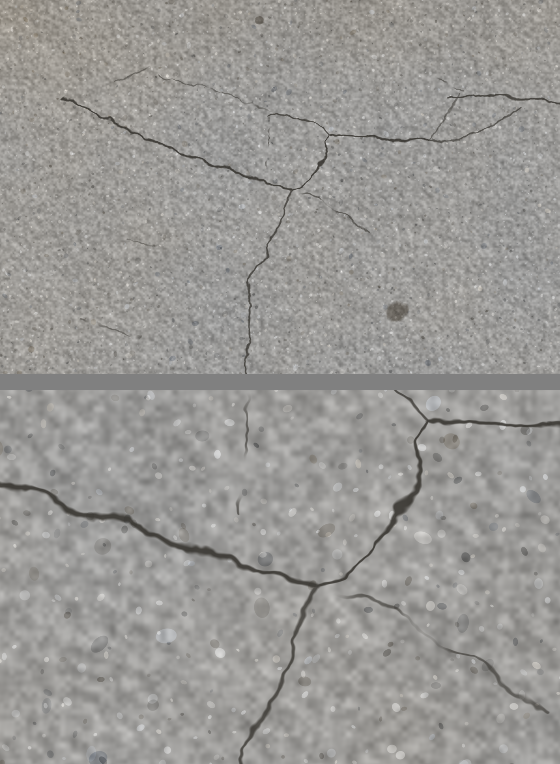
Top, the full canvas; bottom, a detail of the centre.
Reproduce this texture procedurally as a Shadertoy shader.

```glsl
// Weathered grey asphalt: layered value noise lit as a shallow relief, with
// scattered light and dark stone flecks. Thin branching cracks are bowed
// strokes bent by one shared noise warp, so that their junctions stay joined.

const vec3 ASPHALT = vec3(0.614, 0.608, 0.596);
const vec3 CRACK_COLOR = vec3(0.20, 0.19, 0.17);
const vec3 STAIN_COLOR = vec3(0.37, 0.35, 0.32);
const vec3 WARM_TINT = vec3(0.018, 0.002, -0.022);
const float COARSE_GRAIN = 105.0;   // noise cells per canvas height
const float FINE_GRAIN = 200.0;
const float GRAIN_CONTRAST = 0.105;
const float RELIEF_CONTRAST = 0.085;
const float MOTTLE_CONTRAST = 0.05;
const float CRACK_WOBBLE = 0.017;
const float MAIN_WIDTH = 0.0030;
const float BRANCH_WIDTH = 0.0022;
const float HAIR_WIDTH = 0.0018;

float hash(vec2 p) {
    return fract(sin(dot(p, vec2(127.1, 311.7))) * 43758.5453);
}

float noise(vec2 p) {
    vec2 i = floor(p), f = fract(p);
    f = f * f * (3.0 - 2.0 * f);
    return mix(mix(hash(i), hash(i + vec2(1, 0)), f.x),
               mix(hash(i + vec2(0, 1)), hash(i + vec2(1, 1)), f.x), f.y);
}

float fbm(vec2 p) {
    float sum = 0.0, amp = 0.5;
    for (int i = 0; i < 4; i++) {
        sum += amp * noise(p);
        p = p * 2.03 + 17.3;
        amp *= 0.5;
    }
    return sum;
}

// Jittered stones: x is the signed brightness, y the warm or cool tint
vec2 flecks(vec2 p, float cells, float density, float lightShare) {
    vec2 q = p * cells, id = floor(q), result = vec2(0.0);
    float soft = 0.6 * cells / iResolution.y;
    for (int y = -1; y <= 1; y++)
    for (int x = -1; x <= 1; x++) {
        vec2 cell = id + vec2(x, y);
        if (hash(cell + 5.3) > density) continue;
        vec2 center = cell + vec2(hash(cell + 11.7), hash(cell + 23.1));
        vec2 d = q - center;
        float angle = 6.283 * hash(cell + 31.9);
        d = mat2(cos(angle), sin(angle), -sin(angle), cos(angle)) * d;
        d.y *= 1.0 + 0.7 * hash(cell + 2.9);
        float radius = mix(0.10, 0.30, pow(hash(cell + 41.3), 2.0));
        float cover = 1.0 - smoothstep(radius - soft, radius + soft, length(d));
        float side = hash(cell + 53.9) < lightShare ? 1.0 : -1.0;
        float strength = 0.4 + 0.6 * hash(cell + 61.7);
        result += cover * vec2(side * strength, hash(cell + 71.1) - 0.5);
    }
    return result;
}

// Darkness of a stroke from a to b, bowed to its left by the given amount
float crack(vec2 p, vec2 a, vec2 b, float bow, float width, float depth) {
    vec2 dir = normalize(b - a);
    float len = length(b - a);
    float along = dot(p - a, dir);
    float t = clamp(along / len, 0.0, 1.0);
    float side = dot(p - a, vec2(-dir.y, dir.x)) - 4.0 * bow * t * (1.0 - t);
    float d = length(vec2(along - t * len, side));
    float w = width * (0.5 + noise(p * 38.0));
    return depth * (1.0 - smoothstep(0.25 * w, w + 0.6 / iResolution.y, d));
}

float cracks(vec2 p) {
    vec2 warp = vec2(fbm(p * 26.0), fbm(p * 26.0 + 43.0)) - 0.47;
    vec2 q = p + CRACK_WOBBLE * warp * 1.6;
    vec2 hub = vec2(0.783, 0.498), fork = vec2(0.877, 0.643);
    vec2 split = vec2(1.152, 0.627), bend = vec2(0.664, 0.252);
    // Main cracks
    float c = crack(q, vec2(0.172, 0.740), hub, -0.022, MAIN_WIDTH, 0.85);
    c = max(c, crack(q, fork, split, -0.004, MAIN_WIDTH, 0.85));
    c = max(c, crack(q, vec2(1.195, 0.738), vec2(1.52, 0.708), 0.020, MAIN_WIDTH, 0.8));
    // Branches
    c = max(c, crack(q, hub, fork, -0.030, BRANCH_WIDTH, 0.85));
    c = max(c, crack(q, vec2(0.723, 0.685), fork, 0.020, BRANCH_WIDTH, 0.75));
    c = max(c, crack(q, split, vec2(1.39, 0.717), -0.027, BRANCH_WIDTH, 0.65));
    c = max(c, crack(q, split, vec2(1.225, 0.752), -0.006, BRANCH_WIDTH, 0.5));
    c = max(c, crack(q, hub, bend, 0.012, BRANCH_WIDTH, 0.75));
    c = max(c, crack(q, bend, vec2(0.650, -0.02), 0.015, BRANCH_WIDTH, 0.75));
    // Broken hairlines
    float h = crack(q, vec2(0.80, 0.488), vec2(0.986, 0.379), 0.008, HAIR_WIDTH, 0.6);
    h = max(h, crack(q, vec2(0.42, 0.795), vec2(0.73, 0.697), 0.01, HAIR_WIDTH, 0.5));
    h = max(h, crack(q, vec2(0.723, 0.680), vec2(0.713, 0.56), 0.0, HAIR_WIDTH, 0.6));
    h = max(h, crack(q, vec2(0.31, 0.78), vec2(0.40, 0.82), 0.0, HAIR_WIDTH, 0.45));
    h = max(h, crack(q, vec2(0.34, 0.365), vec2(0.42, 0.335), 0.0, HAIR_WIDTH, 0.45));
    h = max(h, crack(q, vec2(0.21, 0.147), vec2(0.37, 0.098), 0.0, HAIR_WIDTH, 0.45));
    h = max(h, crack(q, vec2(1.15, 0.805), vec2(1.235, 0.76), 0.0, HAIR_WIDTH, 0.5));
    return max(c, h * smoothstep(0.2, 0.6, noise(p * 45.0 + 9.0)));
}

float stain(vec2 p, vec2 center, float radius) {
    float d = length(p - center) + 0.9 * radius * (fbm(p * 55.0) - 0.47);
    return 1.0 - smoothstep(0.65 * radius, 1.1 * radius, d);
}

void mainImage(out vec4 fragColor, in vec2 fragCoord) {
    vec2 p = fragCoord / iResolution.y;

    // Grain, relief lit from the upper right, and broad mottling
    vec2 light = vec2(0.35, 0.35) / COARSE_GRAIN;
    float grain = noise(p * COARSE_GRAIN) + noise(p * FINE_GRAIN + 7.0) - 1.0;
    float relief = noise((p - light) * COARSE_GRAIN + 31.0) - noise((p + light) * COARSE_GRAIN + 31.0);
    float tone = GRAIN_CONTRAST * grain + RELIEF_CONTRAST * relief;
    tone += MOTTLE_CONTRAST * (fbm(p * 14.0) - 0.47) - 0.02 * smoothstep(0.7, 1.0, p.y);

    // Small bright chips and larger, mostly dark stones
    vec2 chips = flecks(p, 62.0, 0.42, 0.68);
    vec2 stones = flecks(p + 3.7, 32.0, 0.30, 0.30);
    tone += 0.15 * chips.x + 0.10 * stones.x;
    float warmth = 0.45 * smoothstep(0.6, 0.0, p.x) + 0.6 * smoothstep(0.6, 1.0, p.y) - 0.15;
    warmth += 0.8 * (fbm(p * 5.0) - 0.47) + 0.9 * chips.y + 1.8 * stones.y;
    vec3 color = ASPHALT + tone + WARM_TINT * warmth;

    // Oily spots, then the cracks on top
    float spots = max(stain(p, vec2(1.062, 0.166), 0.028), stain(p, vec2(0.693, 0.945), 0.012));
    color = mix(color, STAIN_COLOR + 0.6 * tone, 0.8 * spots);
    color = mix(color, CRACK_COLOR, cracks(p));
    fragColor = vec4(clamp(color, 0.0, 1.0), 1.0);
}
```
